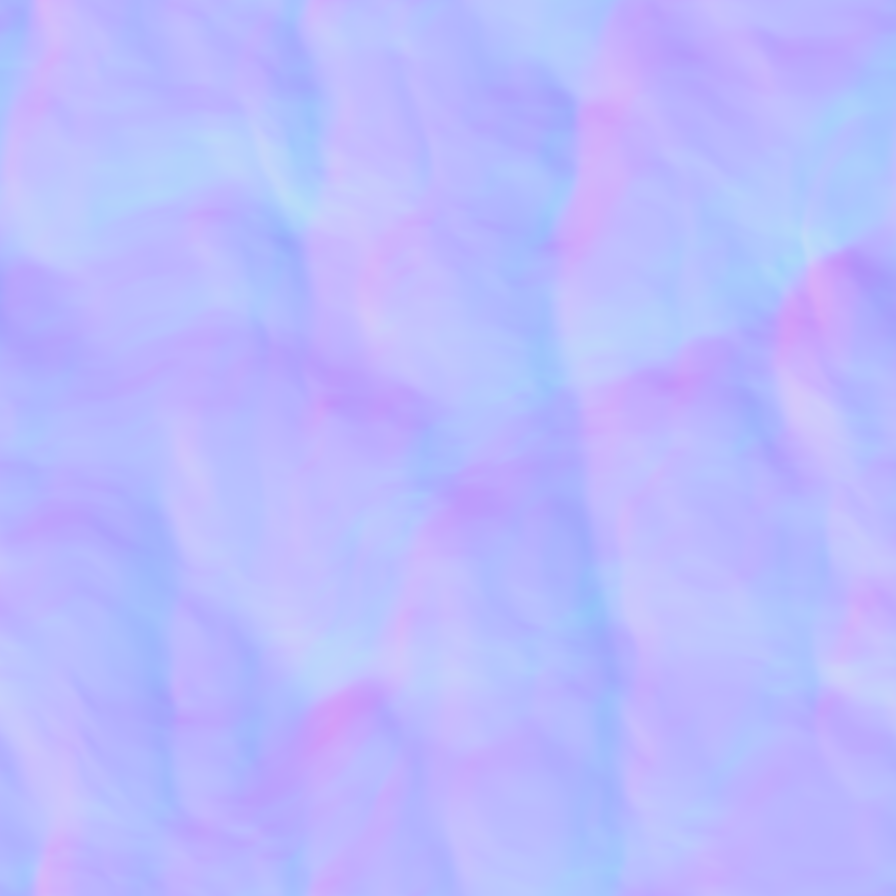
Reproduce this texture map procedurally as a three.js fragment shader.

```glsl
// Tiling normal map of soft, upright, rounded lumps with faint wrinkles.
varying vec2 vUv;

const vec2 LARGE_GRID = vec2(6.0, 4.0);    // large lumps across and up
const vec2 SMALL_GRID = vec2(11.0, 8.0);   // small lumps across and up
const vec2 WARP_GRID = vec2(4.0, 3.0);     // bending of the outlines
const vec2 WRINKLE_GRID = vec2(5.0, 6.0);  // coarsest wrinkle octave
const float SMALL_HEIGHT = 0.24;
const float WRINKLE_HEIGHT = 0.32;
const float WARP_AMOUNT = 0.09;
const float CREASE = 9.0;                  // higher gives sharper creases
const float SIZE_VARIATION = 0.45;
const vec2 RELIEF = vec2(0.029, 0.044);    // slope strength along x and y
const float SAMPLE_STEP = 0.002;
const float GAMMA = 2.2;

vec3 hash3(vec2 cell, float seed) {
  vec3 p = fract(vec3(cell.xyx + seed * 7.31) * vec3(0.1031, 0.1030, 0.0973));
  p += dot(p, p.yxz + 33.33);
  return fract((p.xxy + p.yzz) * p.zyx);
}

// Value noise that wraps after a whole number of cells.
float noise(vec2 uv, vec2 grid, float seed) {
  vec2 p = uv * grid;
  vec2 i = floor(p);
  vec2 f = p - i;
  vec2 w = f * f * f * (f * (f * 6.0 - 15.0) + 10.0);
  float a = hash3(mod(i, grid), seed).x;
  float b = hash3(mod(i + vec2(1.0, 0.0), grid), seed).x;
  float c = hash3(mod(i + vec2(0.0, 1.0), grid), seed).x;
  float d = hash3(mod(i + vec2(1.0, 1.0), grid), seed).x;
  return mix(mix(a, b, w.x), mix(c, d, w.x), w.y) - 0.5;
}

float fbm(vec2 uv, vec2 grid, float seed) {
  float sum = 0.0;
  float amplitude = 1.0;
  for (int i = 0; i < 4; i++) {
    sum += amplitude * noise(uv, grid, seed + float(i));
    grid *= 2.0;
    amplitude *= 0.42;
  }
  return sum;
}

// Smooth maximum of paraboloids around jittered cell centres.
float lumps(vec2 uv, vec2 grid, float seed) {
  vec2 p = uv * grid;
  vec2 base = floor(p);
  float sum = 0.0;
  for (int y = -2; y <= 2; y++) {
    for (int x = -2; x <= 2; x++) {
      vec2 cell = base + vec2(float(x), float(y));
      vec3 rnd = hash3(mod(cell, grid), seed);
      vec2 offset = cell + 0.05 + 0.9 * rnd.xy - p;
      sum += exp(CREASE * (SIZE_VARIATION * rnd.z - dot(offset, offset)));
    }
  }
  return log(sum) / CREASE;
}

float height(vec2 uv) {
  vec2 warp = vec2(fbm(uv, WARP_GRID, 11.0), fbm(uv, WARP_GRID, 23.0));
  vec2 bent = uv + WARP_AMOUNT * warp;
  return lumps(bent, LARGE_GRID, 3.0)
       + SMALL_HEIGHT * lumps(bent, SMALL_GRID, 37.0)
       + WRINKLE_HEIGHT * fbm(bent, WRINKLE_GRID, 51.0);
}

void main() {
  // Slope from neighbouring heights
  float h = height(vUv);
  vec2 slope = vec2(height(vUv + vec2(SAMPLE_STEP, 0.0)),
                    height(vUv + vec2(0.0, SAMPLE_STEP))) - h;
  slope *= RELIEF / SAMPLE_STEP;

  // Encode the normal as a display colour
  vec3 normal = normalize(vec3(slope, 1.0));
  gl_FragColor = vec4(pow(0.5 + 0.5 * normal, vec3(1.0 / GAMMA)), 1.0);
}
```
